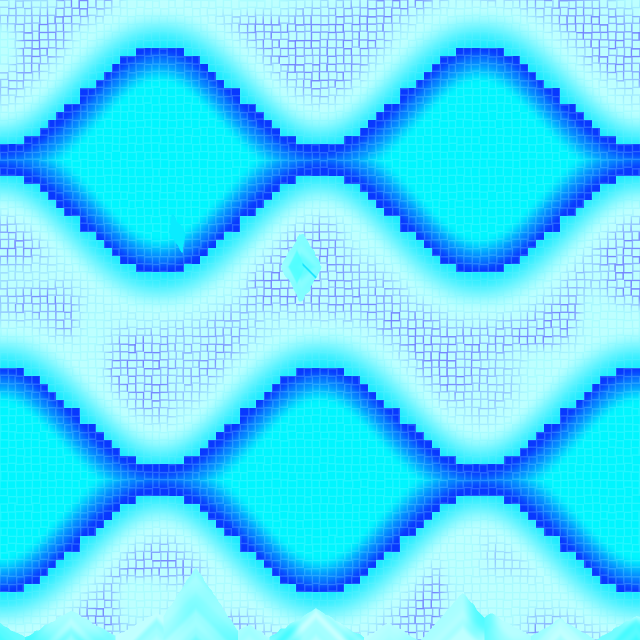
Give the GLSL for this pattern, as a WebGL 1 fragment shader.

```glsl
precision highp float;
uniform vec2 u_resolution;

const float PI = 3.14159265;
const float TILES = 80.0;

float hash(vec2 p) {
  p = fract(p * vec2(0.1731, 0.2397));
  p += dot(p, p.yx + 19.19);
  return fract((p.x + p.y) * p.x * 37.7);
}

float noise(vec2 p) {
  vec2 i = floor(p), f = fract(p);
  f = f * f * (3.0 - 2.0 * f);
  return mix(mix(hash(i), hash(i + vec2(1.0, 0.0)), f.x),
             mix(hash(i + vec2(0.0, 1.0)), hash(i + 1.0), f.x), f.y);
}

// Positive inside the staggered chains of lenses, negative outside
float lensDepth(vec2 p) {
  float depth = -1.0;
  float slope = sin(4.0 * PI * p.x);
  for (int k = -1; k <= 2; k++) {
    float row = float(k);
    float side = 1.0 - 2.0 * mod(row, 2.0);
    float halfHeight = 0.1 + 0.08 * side * cos(4.0 * PI * p.x);
    depth = max(depth, halfHeight - abs(p.y - 0.25 - 0.5 * row));
  }
  return depth / sqrt(1.0 + 0.8 * slope * slope);
}

// Wobbly joints: x is the joint strength, y its random weight
vec2 joints(vec2 p) {
  vec2 q = p * TILES;
  float a = hash(vec2(floor(q.x + 0.5), floor(q.y)));
  float b = hash(vec2(floor(q.x), floor(q.y + 0.5)) + 47.0);
  vec2 shifted = q + 0.24 * (vec2(a, b) - 0.5);
  vec2 d = abs(fract(shifted + 0.5) - 0.5);
  vec2 strength = 1.0 - smoothstep(0.04, 0.13, d);
  return strength.x > strength.y ? vec2(strength.x, a) : vec2(strength.y, b);
}

vec3 tiledLenses(vec2 p) {
  float depth = lensDepth(p);
  float tileDepth = lensDepth((floor(p * TILES) + 0.5) / TILES);
  vec2 joint = joints(p);

  // Blue rim melting into a cyan core
  vec3 inner = mix(vec3(0.03, 0.22, 1.0), vec3(0.02, 0.45, 1.0), smoothstep(0.004, 0.025, depth));
  inner = mix(inner, vec3(0.0, 0.96, 1.0), smoothstep(0.016, 0.062, depth));
  inner = mix(inner, vec3(0.65, 0.98, 1.0), 0.22 * joint.x);

  // Cyan halo fading into pale tiles with violet joints
  float away = -depth;
  vec3 outer = mix(vec3(0.1, 0.92, 1.0), vec3(0.74, 1.0, 1.0), smoothstep(-0.008, 0.06, away));
  outer = mix(outer, vec3(0.45, 0.95, 1.0), 0.25 * joint.x);
  float wear = smoothstep(0.1, 0.6, noise(p * 14.0)) * (0.4 + 0.6 * joint.y);
  float violet = smoothstep(0.05, 0.105, away) * wear;
  outer = mix(outer, vec3(0.43, 0.47, 1.0), joint.x * violet);

  return mix(outer, inner, step(0.0, tileDepth));
}

// Folded diagonal streaks
vec3 facets(vec2 q, float seed) {
  float streak = noise(vec2((abs(q.x) + q.y) * 75.0, seed));
  float patchy = noise(q * 17.0 + seed);
  return mix(vec3(0.78, 1.0, 1.0), vec3(0.2, 0.98, 1.0), 0.35 * streak + 0.6 * smoothstep(0.4, 0.95, patchy));
}

vec3 surface(vec2 p) {
  vec3 color = tiledLenses(p);

  // Flat cyan chip
  vec2 chip = p - vec2(0.277, 0.636);
  chip.x += 0.25 * chip.y;
  float ragged = 0.004 * noise(p * 130.0);
  if (abs(chip.x) + 0.4 * abs(chip.y) + ragged < 0.0145) color = vec3(0.04, 0.92, 1.0);

  // Faceted shard
  vec2 shard = p - vec2(0.471, 0.583);
  float outline = max(abs(shard.x) + 0.55 * abs(shard.y), 0.62 * abs(shard.y));
  if (outline + ragged < 0.034) {
    color = facets(vec2(shard.x, abs(shard.y)), 3.0);
    float core = abs(shard.x + 0.007) + 0.5 * abs(shard.y);
    color = mix(color, vec3(0.3, 1.0, 1.0), 0.8 * (1.0 - smoothstep(0.011, 0.015, core)));
    float scratch = abs(shard.x + shard.y - 0.006);
    if (shard.x > 0.002) color = mix(vec3(0.1, 0.9, 1.0), color, smoothstep(0.001, 0.003, scratch));
  }

  // Jagged worn band along the bottom
  float crest = max(0.115 - 1.5 * abs(p.x - 0.306), 0.075 - 1.1 * abs(p.x - 0.723));
  float fold = p.x < 0.5 ? 0.306 : 0.723;
  for (int i = 0; i < 9; i++) {
    float n = float(i);
    float center = 0.125 * n + 0.05 * (hash(vec2(n, 8.0)) - 0.5);
    float peak = 0.025 + 0.03 * hash(vec2(n, 21.0)) - 0.6 * abs(p.x - center);
    if (peak > crest) fold = center;
    crest = max(crest, peak);
  }
  if (p.y < crest - ragged) color = facets(p - vec2(fold, 0.0), 11.0 + 20.0 * fold);
  return color;
}

void main() {
  // Four samples smooth every edge
  vec3 sum = vec3(0.0);
  for (int i = 0; i < 4; i++) {
    float n = float(i);
    vec2 offset = vec2(mod(n, 2.0), floor(n / 2.0)) * 0.5 - 0.25;
    sum += surface((gl_FragCoord.xy + offset) / u_resolution);
  }
  gl_FragColor = vec4(sum * 0.25, 1.0);
}
```
